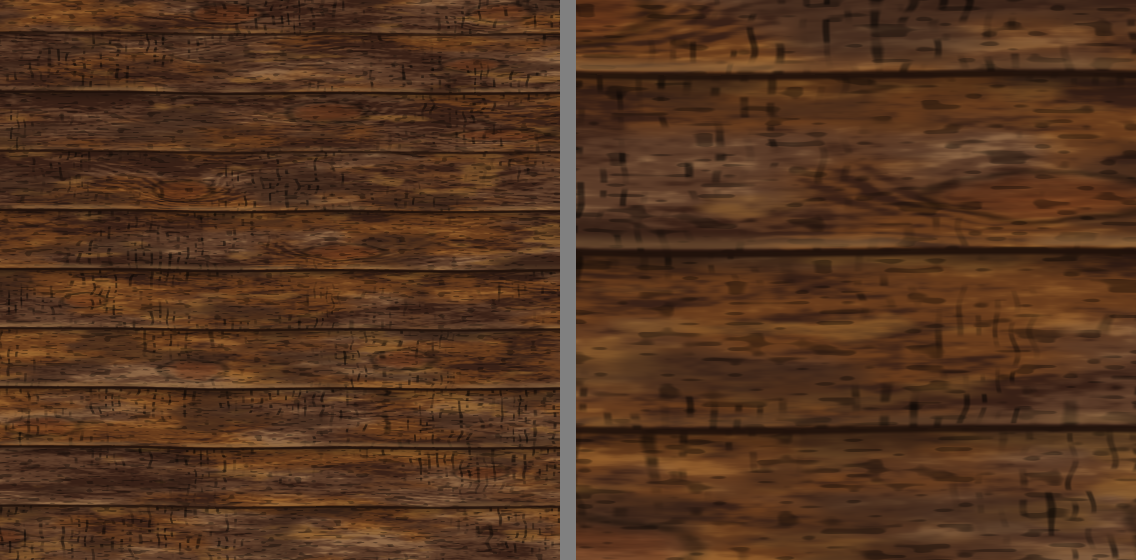
Left, the full canvas; right, a detail of the centre.
A WebGL 2 fragment shader for this texture:

```glsl
#version 300 es
precision highp float;
// Dark, worn horizontal planks with rough saw marks, knots and rubbed amber patches.
// Each plank offsets its own stretched noise; knots bend a height field whose
// contour lines become the grain, and the seams carry a pale lip and a dark gap.
uniform vec2 u_resolution;
out vec4 outColor;

float hash(vec2 p) {
  return fract(sin(dot(p, vec2(127.1, 311.7))) * 43758.545);
}

float noise(vec2 p) {
  vec2 i = floor(p), f = fract(p);
  f = f * f * (3.0 - 2.0 * f);
  return mix(mix(hash(i), hash(i + vec2(1, 0)), f.x),
             mix(hash(i + vec2(0, 1)), hash(i + vec2(1, 1)), f.x), f.y);
}

float fbm(vec2 p) {
  float sum = 0.0, amp = 0.53;
  for (int i = 0; i < 4; i++) {
    sum += amp * noise(p);
    p = p * 2.03 + vec2(17.3, 9.1);
    amp *= 0.5;
  }
  return sum;
}

// Elliptical knots: x bends the grain, y is the core stain, z is the dark rim.
vec3 knots(vec2 q, float row) {
  vec3 result = vec3(0.0);
  for (int i = 0; i < 2; i++) {
    vec2 seed = vec2(row + 11.0, float(i) * 7.0 + 3.0);
    vec2 center = vec2(hash(seed), 0.03 + 0.05 * hash(seed + 5.0));
    vec2 size = vec2(0.035 + 0.05 * hash(seed + 8.0), 0.011 + 0.008 * hash(seed + 2.0));
    float present = step(0.42, hash(seed + 13.0));
    float d = length((q - center) / size) + 0.5 * (fbm(q * vec2(25, 60) + seed) - 0.5);
    result.x += present * exp(-d * d * 0.45);
    result.y += present * (1.0 - smoothstep(0.5, 1.1, d));
    result.z += present * (1.0 - smoothstep(0.0, 0.2, abs(d - 1.0)));
  }
  return result;
}

// Short, slightly leaning saw cuts running across the plank.
float sawMarks(vec2 q, float row, float v) {
  float x = q.x * 66.0 + 1.5 * noise(vec2(q.x * 18.0, row)) + 0.5 * noise(q * vec2(30, 70) + row);
  float cell = floor(x);
  float line = 1.0 - smoothstep(0.06, 0.24, abs(fract(x) - 0.5));
  float reach = smoothstep(0.32, 0.62, noise(vec2(cell * 3.7, v * 5.0 + row * 8.0)));
  float broken = smoothstep(0.28, 0.65, noise(vec2(cell * 5.1, q.y * 230.0)));
  float cluster = smoothstep(0.44, 0.64, fbm(vec2(q.x * 5.0, v * 1.7) + row * 4.7));
  return line * reach * broken * cluster;
}

void main() {
  vec2 p = gl_FragCoord.xy / u_resolution;

  // Nine full-width seams, with part planks at top and bottom.
  float y = (p.y - 0.096) * 9.47 + 0.05 * (noise(vec2(p.x * 5.0, 2.0)) - 0.5);
  float row = floor(y), v = fract(y);
  vec2 q = vec2(p.x, v / 9.47);
  vec2 shift = vec2(row * 5.3 + 40.0, row * 9.7 + 20.0);
  float plankTone = hash(vec2(row, 4.0)) - 0.5;

  // Grain from contours of a warped field.
  vec3 knot = knots(q, row);
  float warp = fbm(q * vec2(4, 15) + shift);
  float field = q.y * 95.0 + warp * 9.0 + knot.x * 3.5;
  float rings = 0.5 + 0.5 * sin(field * 6.283 + 2.0 * noise(q * vec2(20, 110) + shift));
  float ringArea = smoothstep(0.43, 0.65, fbm(q * vec2(4, 13) + shift + 31.0));
  float fiber = fbm(q * vec2(28, 240) + shift);
  float speck = noise(q * vec2(130, 420) + shift);
  float patches = fbm(q * vec2(6, 30) + shift + 7.0);
  float streaks = fbm(q * vec2(13, 95) + shift + 19.0);

  float tone = 0.47 + 0.14 * plankTone + 1.0 * (patches - 0.5) + 0.65 * (streaks - 0.5)
             + 0.55 * (fiber - 0.5) + 0.18 * (speck - 0.5);
  tone += (rings - 0.6) * 0.24 * ringArea;

  // Stain palette, shifting between grey brown and orange brown.
  float warmth = smoothstep(0.38, 0.64, fbm(q * vec2(5, 22) + shift + 53.0));
  vec3 shadow = vec3(0.22, 0.125, 0.085);
  vec3 stain = mix(vec3(0.36, 0.235, 0.16), vec3(0.41, 0.235, 0.11), warmth);
  vec3 bare = mix(vec3(0.55, 0.40, 0.27), vec3(0.58, 0.37, 0.17), warmth);
  vec3 color = mix(shadow, stain, smoothstep(0.08, 0.5, tone));
  color = mix(color, bare, smoothstep(0.48, 0.92, tone));

  // Rubbed amber spots and dark grime.
  float rubbed = smoothstep(0.57, 0.74, fbm(q * vec2(11, 48) + shift + 71.0));
  color = mix(color, vec3(0.60, 0.41, 0.19), rubbed * (0.25 + 0.5 * fiber));
  float grime = smoothstep(0.54, 0.72, fbm(q * vec2(7, 27) + shift + 91.0));
  color = mix(color, vec3(0.23, 0.145, 0.10), grime * 0.6);

  // Knots, pores and saw cuts.
  color = mix(color, vec3(0.38, 0.19, 0.09) * (0.7 + 0.6 * fiber), knot.y * 0.6);
  color *= 1.0 - 0.4 * min(knot.z, 1.0) * (0.5 + 0.5 * speck);
  float pores = smoothstep(0.66, 0.86, noise(q * vec2(75, 330) + shift + 3.0));
  color *= 1.0 - 0.32 * pores;
  color *= 1.0 - 0.52 * sawMarks(q, row, v);

  // Plank edge: shaded top, pale lower lip and a thin uneven gap.
  float seamId = floor(y + 0.5);
  float seam = y - seamId;
  float strength = 0.45 + 0.55 * hash(vec2(seamId, 23.0));
  float wear = smoothstep(0.25, 0.65, noise(vec2(p.x * 14.0, seamId * 6.0)));
  float lip = smoothstep(0.01, 0.035, seam) * (1.0 - smoothstep(0.04, 0.12, seam));
  color = mix(color, vec3(0.57, 0.42, 0.26), lip * strength * (0.2 + 0.45 * wear));
  color *= 1.0 - 0.3 * strength * smoothstep(0.8, 1.0, v);
  float gap = 1.0 - smoothstep(0.008, 0.032, abs(seam + 0.006));
  color = mix(color, vec3(0.12, 0.065, 0.04), gap * (0.45 + 0.5 * strength));

  outColor = vec4(color, 1.0);
}
```
